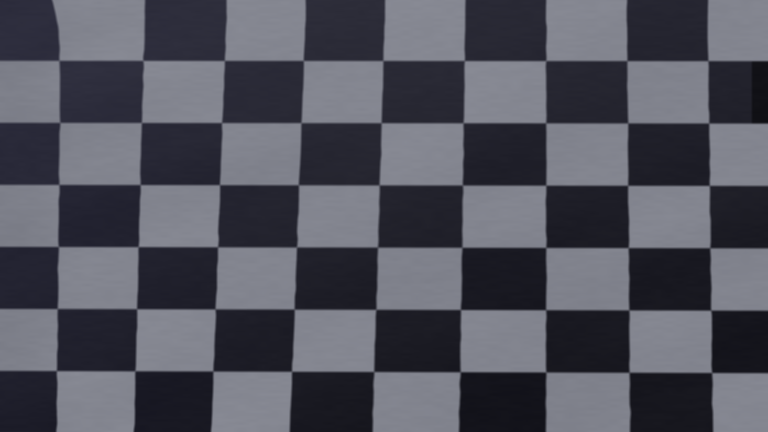
A Shadertoy shader for this pattern:

```glsl
// Worn two-tone checkered cloth: a grid of about ten columns by seven rows.
// The columns are bent by smooth bumps, the checks are a product of two soft
// square waves, and the dye is shaded by gradients, a cell hash and noise.

#define COLUMN_WIDTH 0.106
#define ROW_HEIGHT 0.144
#define GRID_OFFSET vec2(0.0292, 0.0028)
#define EDGE_SOFTNESS 0.0024
#define LIGHT_DYE vec3(0.512, 0.520, 0.560)
#define DARK_DYE_TOP vec3(0.174, 0.174, 0.222)
#define DARK_DYE_BOTTOM vec3(0.082, 0.082, 0.110)
#define CELL_VARIATION 0.016
#define WEAVE_AMOUNT 0.014
#define FOLD_AMOUNT 0.022

float hash(vec2 p) {
    vec3 q = fract(p.xyx * 0.1031);
    q += dot(q, q.yzx + 33.33);
    return fract((q.x + q.y) * q.z);
}

float noise(vec2 p) {
    vec2 i = floor(p), f = fract(p);
    f = f * f * (3.0 - 2.0 * f);
    return mix(mix(hash(i), hash(i + vec2(1, 0)), f.x),
               mix(hash(i + vec2(0, 1)), hash(i + vec2(1, 1)), f.x), f.y);
}

float bump(float x, float center, float width) {
    float d = (x - center) / width;
    return exp(-d * d);
}

// Sideways pull of the cloth; pos.y runs downwards
float columnShift(vec2 pos) {
    float sag = -0.0075 * bump(pos.x, 0.46, 0.20);
    float slant = (0.5 - pos.y) * (0.030 * bump(pos.x, 0.35, 0.32) - 0.008);
    float curl = -0.012 * exp(-17.0 * pos.y) * bump(pos.x, 0.07, 0.06);
    float fray = 0.0016 * (noise(pos * vec2(9.0, 45.0) + 20.0) - 0.5);
    return sag + slant + curl + fray;
}

// Square wave of -1 and 1, crossing zero softly at whole numbers
float softSquare(float t, float softness) {
    float d = 0.5 - abs(fract(t) - 0.5);
    float side = 1.0 - 2.0 * mod(floor(t), 2.0);
    return side * smoothstep(-softness, softness, d) * 2.0 - side;
}

void mainImage(out vec4 fragColor, in vec2 fragCoord) {
    vec2 pos = fragCoord / iResolution.xy;
    pos.y = 1.0 - pos.y;
    float aspect = iResolution.x / iResolution.y;

    // Bent grid
    vec2 pulled = pos - vec2(columnShift(pos), 0.006 * (pos.x - 0.5) * pos.y);
    vec2 grid = (pulled + GRID_OFFSET) / vec2(COLUMN_WIDTH, ROW_HEIGHT);
    vec2 cell = floor(grid);

    // Soft checks, dark where the column and row signs agree
    float blur = max(EDGE_SOFTNESS, 1.0 / iResolution.x);
    vec2 softness = blur * vec2(1.0, aspect) / vec2(COLUMN_WIDTH, ROW_HEIGHT);
    float check = softSquare(grid.x, softness.x) * softSquare(grid.y, softness.y);
    float lightness = 0.5 - 0.5 * check;

    // Dye deepens downwards and to the right, bluer at the left
    float depth = smoothstep(0.0, 1.0, 0.72 * pos.y + 0.36 * pos.x - 0.04);
    vec3 dark = mix(DARK_DYE_TOP, DARK_DYE_BOTTOM, depth);
    dark.b += 0.014 * (1.0 - smoothstep(0.0, 0.5, pos.x));
    dark += CELL_VARIATION * (hash(cell + 7.0) - 0.5);

    // Deep shadow on the second row at the right border
    float shadow = smoothstep(0.977, 0.981, pos.x) * float(cell.y == 1.0);
    dark *= 1.0 - 0.5 * shadow;

    vec3 light = LIGHT_DYE - 0.025 * (1.0 - smoothstep(0.0, 0.12, pos.x));
    light += CELL_VARIATION * (hash(cell + 31.0) - 0.5);

    // Broad folds and fine horizontal threads
    float fold = noise(pos * vec2(7.0, 9.0) + pos.yx * 4.0) - 0.5;
    float weave = noise(pos * vec2(70.0, 150.0)) - 0.5;
    vec3 color = mix(dark, light, lightness);
    color += (FOLD_AMOUNT * fold + WEAVE_AMOUNT * weave) * mix(0.7, 1.0, lightness);

    fragColor = vec4(clamp(color, 0.0, 1.0), 1.0);
}
```
